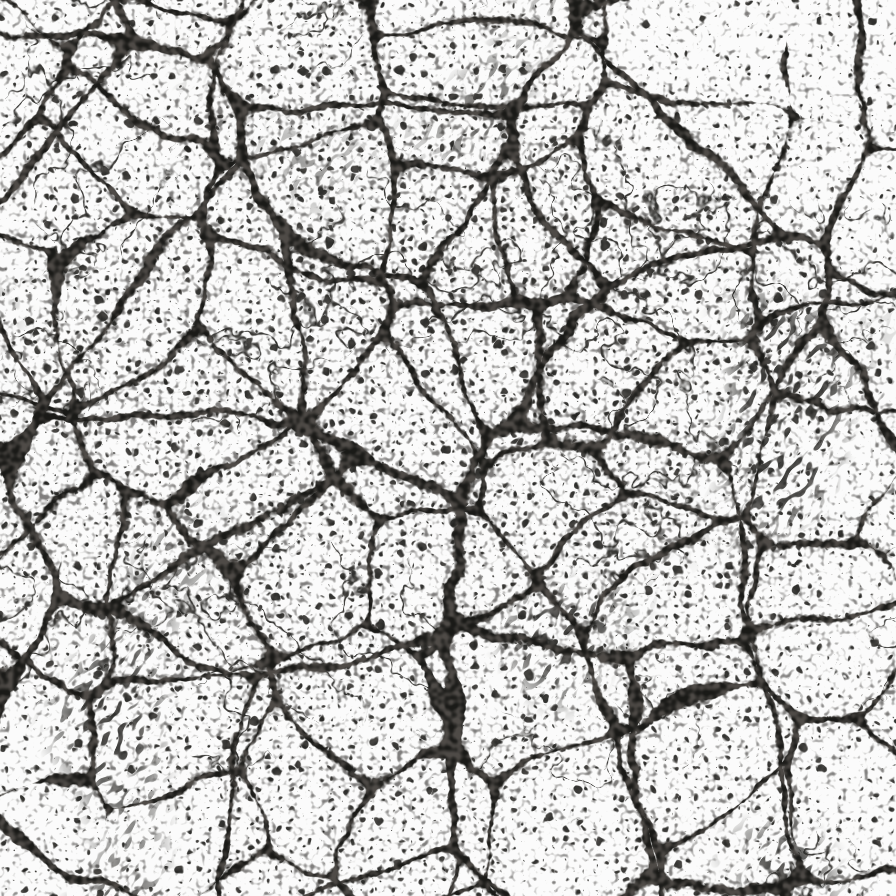
Give the GLSL for this texture, as a Shadertoy shader.

```glsl
const vec3 PLASTER = vec3(0.985, 0.985, 0.983);
const vec3 DUST = vec3(0.50, 0.495, 0.49);
const vec3 SOOT = vec3(0.10, 0.10, 0.09);
const vec3 UMBER = vec3(0.31, 0.295, 0.28);

vec2 hash2(vec2 p) {
    vec3 h = fract(p.xyx * vec3(0.1031, 0.1030, 0.0973));
    h += dot(h, h.yzx + 33.33);
    return fract((h.xx + h.yz) * h.zy);
}

float cornerSlope(vec2 cell, vec2 offset) {
    float angle = 6.2832 * hash2(cell).x;
    return dot(vec2(cos(angle), sin(angle)), offset);
}

float gradientNoise(vec2 p) {
    vec2 i = floor(p), f = fract(p);
    vec2 u = f * f * f * (f * (f * 6.0 - 15.0) + 10.0);
    vec2 e = vec2(1.0, 0.0);
    float low = mix(cornerSlope(i, f), cornerSlope(i + e, f - e), u.x);
    float high = mix(cornerSlope(i + e.yx, f - e.yx), cornerSlope(i + 1.0, f - 1.0), u.x);
    return mix(low, high, u.y);
}

float fbm(vec2 p) {
    float sum = 0.0, amp = 1.0;
    for (int i = 0; i < 4; i++) {
        sum += amp * gradientNoise(p);
        p = mat2(1.6, 1.2, -1.2, 1.6) * p + 7.3;
        amp *= 0.5;
    }
    return sum;
}

vec2 warp(vec2 p, float frequency, float amount) {
    return p + amount * vec2(gradientNoise(p * frequency), gradientNoise(p * frequency + 41.7));
}

// Distance to the cell borders, blended so that junctions fill in
float crackDistance(vec2 p, float scale, float fillet) {
    p *= scale;
    vec2 home = floor(p), nearest = vec2(0.0), nearestCell = home;
    float best = 1e3;
    for (int k = 0; k < 9; k++) {
        vec2 cell = home + vec2(k % 3 - 1, k / 3 - 1);
        vec2 r = cell + hash2(cell) - p;
        if (dot(r, r) < best) {
            best = dot(r, r);
            nearest = r;
            nearestCell = cell;
        }
    }
    float sharpness = 1.0 / (fillet * scale), sum = 1e-9;
    for (int k = 0; k < 25; k++) {
        vec2 cell = nearestCell + vec2(k % 5 - 2, k / 5 - 2);
        vec2 r = cell + hash2(cell) - p;
        vec2 across = r - nearest;
        if (dot(across, across) > 1e-5)
            sum += exp(-sharpness * dot(0.5 * (r + nearest), normalize(across)));
    }
    return -log(sum) * fillet;
}

// One randomly sized dot in each grid cell
float speckDistance(vec2 p, float scale, float maxRadius) {
    vec2 cell = floor(p * scale);
    vec2 center = 0.3 + 0.4 * hash2(cell + 17.0);
    float size = hash2(cell + 91.0).x;
    return (length(fract(p * scale) - center) - maxRadius * size * size) / scale;
}

float ink(float d, float blur) {
    return 1.0 - smoothstep(-blur, blur, d);
}

void mainImage(out vec4 fragColor, in vec2 fragCoord) {
    vec2 p = fragCoord / iResolution.y;
    float blur = max(0.0012, 0.7 / iResolution.y);

    // Wear is strongest left of the middle
    float wear = smoothstep(0.8, 0.25, length(p - vec2(0.4, 0.52)));
    wear = clamp(wear + 0.7 * gradientNoise(p * 3.0 + 5.0), 0.0, 1.0);

    // Two crossing crack networks with ragged borders and swollen patches
    vec2 bent = warp(warp(p, 8.0, 0.028), 32.0, 0.007);
    float ragged = 0.0028 * gradientNoise(p * 85.0) + 0.0022 * gradientNoise(p * 190.0);
    float width = 0.0036 + 0.0035 * gradientNoise(p * 9.0 + 3.0);
    width += 0.009 * smoothstep(0.28, 0.55, gradientNoise(p * 7.0 + 23.0));
    float broad = crackDistance(bent + 2.0, 4.4, 0.006) - width;
    float fine = crackDistance(bent.yx + 9.0, 6.6, 0.005) - 0.8 * width;
    fine += 0.006 * (1.0 - smoothstep(0.05, 0.4, wear));
    float crack = min(broad, fine) + ragged;

    // Hairlines follow the zero contour of noise inside worn regions
    float hairMask = smoothstep(0.0, 0.3, gradientNoise(p * 5.0 + 60.0) + 0.15 * wear);
    float hair = abs(fbm(warp(p, 24.0, 0.012) * 13.0)) / 26.0;
    hair += 0.003 * (1.0 - hairMask) + 0.5 * ragged;

    // Specks and slanted scuffs
    vec2 rough = warp(p, 120.0, 0.004);
    float speck = min(speckDistance(rough, 88.0, 0.31), speckDistance(rough + 0.4, 36.0, 0.20));
    speck += 0.0012 * (1.0 - wear);
    vec2 slanted = mat2(0.8, 0.6, -0.6, 0.8) * p;
    float scuffMask = smoothstep(0.18, 0.45, gradientNoise(p * 4.0 + 33.0));
    float scuff = smoothstep(0.1, 0.3, gradientNoise(slanted * vec2(120.0, 60.0))) * scuffMask;

    // Dust gathers beside the cracks
    float grain = 0.75 * gradientNoise(p * 165.0) + 0.4 * gradientNoise(p * 75.0 + 8.0);
    grain += 0.16 * exp(-max(crack, 0.0) / 0.008) + 0.1 * wear - 0.06;
    float dust = smoothstep(0.08, 0.55, grain);

    float mottling = smoothstep(-0.45, 0.5, gradientNoise(p * 130.0) + 0.4 * gradientNoise(p * 25.0));
    float marks = max(ink(hair - 0.0009, blur), ink(speck, blur));
    marks = max(0.9 * marks, 0.85 * scuff);
    vec3 color = mix(PLASTER, DUST, dust);
    color = mix(color, mix(SOOT, UMBER, 0.5 * mottling), marks);
    color = mix(color, mix(SOOT, UMBER, mottling), ink(crack, blur * 1.3));
    fragColor = vec4(color, 1.0);
}
```
